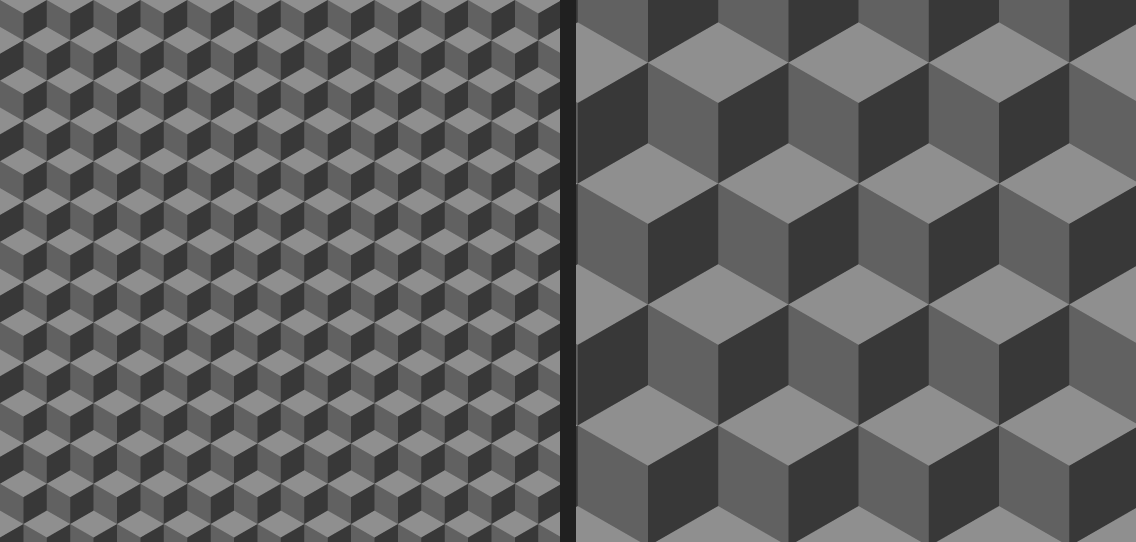
Left, the full canvas; right, a detail of the centre.
Give the GLSL for this pattern, as a Shadertoy shader.

```glsl
// Tumbling blocks: a tiling of grey cubes seen in isometric view.
// Each half-cube column is a repeating stack of four slanted bands;
// neighbouring columns are shifted by one row, and box sampling smooths edges.

const vec3 TOP_FACE   = vec3(0.56);
const vec3 LEFT_FACE  = vec3(0.38);
const vec3 RIGHT_FACE = vec3(0.22);

const float CUBES_ACROSS = 11.963;
const float ROWS_DOWN    = 13.446;
const float ROW_HEIGHT   = 3.0;   // in half-heights of the top rhombus
const int   SAMPLES      = 4;     // per axis

// Canvas position (0..1) to lattice units: x in half cubes,
// y downwards in half-heights of the top rhombus.
vec2 toLattice(vec2 uv, float across, float down) {
    return vec2(uv.x * across * 2.0, (1.0 - uv.y) * down * ROW_HEIGHT);
}

// Colour of the cube face under a lattice point.
vec3 cubeFace(vec2 p, vec3 top, vec3 left, vec3 right) {
    float column = floor(p.x);
    float slant = p.x - column;
    float shift = ROW_HEIGHT * mod(column, 2.0);
    float y = mod(p.y + shift, 2.0 * ROW_HEIGHT);

    // Bands from above: top, left face, next cube's top, its right face
    if (y < slant) return top;
    if (y < 2.0 + slant) return left;
    if (y < 4.0 - slant) return top;
    if (y < 6.0 - slant) return right;
    return top;
}

void mainImage(out vec4 fragColor, in vec2 fragCoord) {
    vec3 sum = vec3(0.0);

    // Average an even grid of samples over the pixel
    for (int j = 0; j < SAMPLES; j++) {
        for (int i = 0; i < SAMPLES; i++) {
            vec2 offset = (vec2(i, j) + 0.5) / float(SAMPLES) - 0.5;
            vec2 uv = (fragCoord + offset) / iResolution.xy;
            vec2 p = toLattice(uv, CUBES_ACROSS, ROWS_DOWN);
            sum += cubeFace(p, TOP_FACE, LEFT_FACE, RIGHT_FACE);
        }
    }
    fragColor = vec4(sum / float(SAMPLES * SAMPLES), 1.0);
}
```
